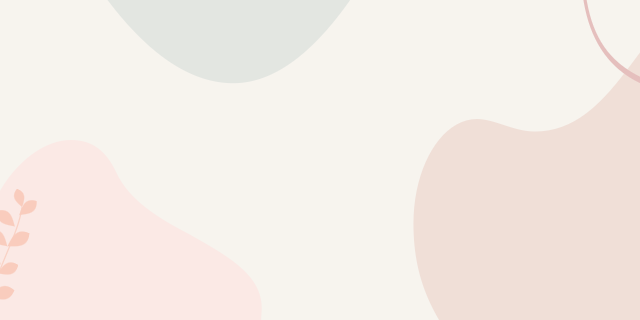
Reproduce this background procedurally as a WebGL 1 fragment shader.

```glsl
precision highp float;
// Soft pastel backdrop: three organic blobs, a rose arc and a leafy sprig.

uniform vec2 u_resolution;

// Running state of the current outline: nearest distance and inside sign.
float nearest;
float side;

void beginPath() {
  nearest = 10.0;
  side = 1.0;
}

// Straight edge: updates the distance and flips the sign at each crossing.
void edge(vec2 p, vec2 a, vec2 b) {
  vec2 ab = b - a;
  vec2 ap = p - a;
  float h = clamp(dot(ap, ab) / dot(ab, ab), 0.0, 1.0);
  nearest = min(nearest, length(ap - ab * h));
  if ((a.y > p.y) != (b.y > p.y) && ap.x < ab.x * ap.y / ab.y) side = -side;
}

// Cubic Bezier edge, split into short straight pieces.
void curve(vec2 p, vec2 a, vec2 b, vec2 c, vec2 d) {
  vec2 last = a;
  for (int i = 1; i <= 20; i++) {
    float t = float(i) / 20.0;
    float s = 1.0 - t;
    vec2 next = s * s * s * a + 3.0 * s * t * (s * b + t * c) + t * t * t * d;
    edge(p, last, next);
    last = next;
  }
}

// Antialiased coverage of a signed distance.
float cover(float d) {
  return clamp(0.5 - d * u_resolution.y, 0.0, 1.0);
}

// Hanging bowl with a slightly steeper right flank.
float bowl(vec2 p) {
  float x = p.x - 0.729;
  float k = x < 0.0 ? 1.684 : 1.95;
  return (0.74 + k * x * x - p.y) / length(vec2(1.0, 2.0 * k * x));
}

float pinkBlob(vec2 p) {
  beginPath();
  curve(p, vec2(-0.021, 0.362), vec2(0.026, 0.471), vec2(0.125, 0.5625), vec2(0.221, 0.5625));
  curve(p, vec2(0.221, 0.5625), vec2(0.292, 0.5625), vec2(0.333, 0.526), vec2(0.365, 0.458));
  curve(p, vec2(0.365, 0.458), vec2(0.404, 0.375), vec2(0.495, 0.318), vec2(0.586, 0.271));
  curve(p, vec2(0.586, 0.271), vec2(0.716, 0.198), vec2(0.818, 0.141), vec2(0.818, 0.036));
  edge(p, vec2(0.818, 0.036), vec2(0.81, -0.1));
  edge(p, vec2(0.81, -0.1), vec2(-0.1, -0.1));
  edge(p, vec2(-0.1, -0.1), vec2(-0.021, 0.362));
  return nearest * side;
}

float beigeBlob(vec2 p) {
  beginPath();
  curve(p, vec2(2.0, 0.836), vec2(1.914, 0.721), vec2(1.823, 0.589), vec2(1.672, 0.589));
  curve(p, vec2(1.672, 0.589), vec2(1.604, 0.589), vec2(1.547, 0.628), vec2(1.49, 0.628));
  curve(p, vec2(1.49, 0.628), vec2(1.38, 0.628), vec2(1.292, 0.479), vec2(1.292, 0.302));
  curve(p, vec2(1.292, 0.302), vec2(1.292, 0.18), vec2(1.32, 0.089), vec2(1.372, 0.0));
  edge(p, vec2(1.372, 0.0), vec2(1.43, -0.1));
  edge(p, vec2(1.43, -0.1), vec2(2.1, -0.1));
  edge(p, vec2(2.1, -0.1), vec2(2.1, 0.97));
  edge(p, vec2(2.1, 0.97), vec2(2.0, 0.836));
  return nearest * side;
}

// Point on the sprig's stem, growing downward with t.
vec2 stemPoint(float t) {
  return vec2(0.06 - 0.04 * t + 0.003 * t * t, 0.328 - 0.104 * t + 0.0065 * t * t);
}

// Pointed leaf, fuller toward its tip.
float leaf(vec2 p, vec2 base, float angle, float size) {
  vec2 axis = vec2(cos(angle), sin(angle));
  p -= base;
  float u = dot(p, axis) / size;
  float v = abs(axis.x * p.y - axis.y * p.x);
  return 0.75 * (v - size * u * (1.0 - u) * (0.6 + 0.8 * clamp(u, 0.0, 1.0)));
}

float leaves(vec2 p) {
  float d = leaf(p, stemPoint(-0.23), 1.85, 0.06);
  for (int i = 0; i < 4; i++) {
    float n = float(i);
    d = min(d, leaf(p, stemPoint(n), 0.68 - 0.15 * n, 0.07 + 0.01 * mod(n, 2.0)));
    d = min(d, leaf(p, stemPoint(0.35 + 0.65 * n), 2.4, 0.073));
  }
  return d;
}

void main() {
  vec2 p = gl_FragCoord.xy / u_resolution * vec2(2.0, 1.0);
  vec3 color = vec3(0.967, 0.955, 0.935);

  // Blobs
  color = mix(color, vec3(0.89, 0.902, 0.882), cover(bowl(p)));
  color = mix(color, vec3(0.984, 0.914, 0.898), cover(pinkBlob(p)));
  color = mix(color, vec3(0.941, 0.875, 0.843), cover(beigeBlob(p)));

  // Rose arc, widening toward the right
  beginPath();
  curve(p, vec2(1.823, 1.039), vec2(1.839, 0.883), vec2(1.901, 0.792), vec2(2.018, 0.742));
  float arcWidth = mix(0.005, 0.009, smoothstep(1.82, 2.0, p.x));
  color = mix(color, vec3(0.898, 0.749, 0.741), cover(nearest - arcWidth));

  // Sprig
  vec3 peach = vec3(0.976, 0.8, 0.741);
  beginPath();
  curve(p, vec2(0.069, 0.352), vec2(0.055, 0.27), vec2(0.02, 0.22), vec2(-0.031, 0.073));
  color = mix(color, peach, 0.8 * cover(nearest - 0.002));
  color = mix(color, peach, cover(leaves(p)));

  gl_FragColor = vec4(color, 1.0);
}
```
